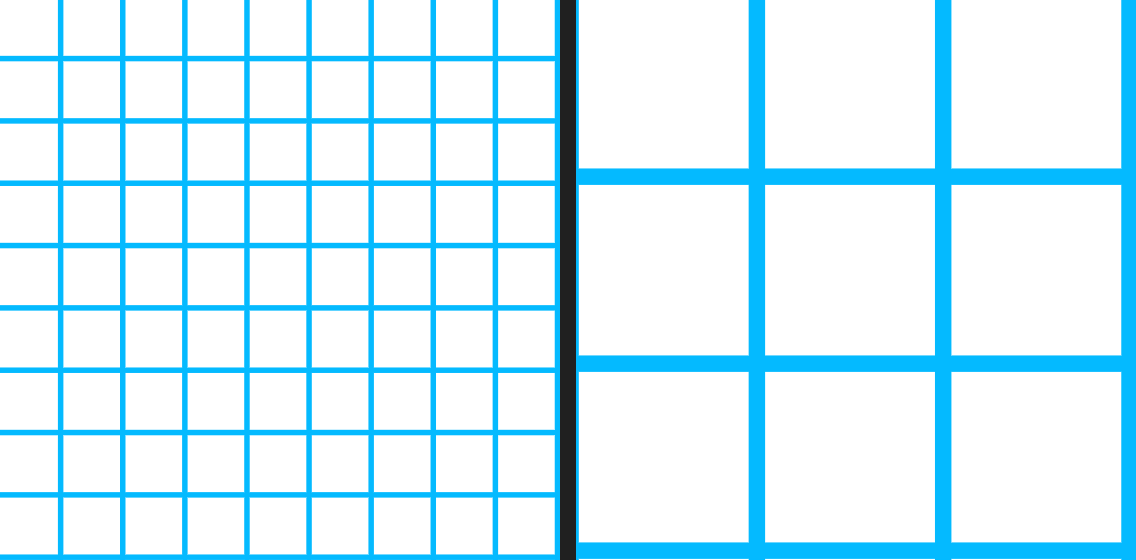
Left, the full canvas; right, a detail of the centre.
This pattern is drawn by a WebGL 1 fragment shader. Its source:

```glsl
precision highp float;
// Draws a flat grid of nine by nine white squares ruled with bright blue lines.

uniform vec2 u_resolution;

const float LINES = 9.0;
const float HALF_WIDTH = 0.0049;
const vec2 FIRST_LINE = vec2(0.1083, 0.005);
const vec2 PITCH = vec2(0.1109, 0.1113);
const vec3 PAPER = vec3(1.0);
const vec3 LINE_BLUE = vec3(0.015, 0.728, 1.0);

// Distance on each axis to the centre of the nearest ruled line
vec2 lineDistance(vec2 p, vec2 first, vec2 pitch, float count) {
    vec2 index = clamp(floor((p - first) / pitch + 0.5), 0.0, count - 1.0);
    return abs(p - first - index * pitch);
}

// Antialiased coverage of a stroke, one pixel soft
vec2 strokeCoverage(vec2 dist, float halfWidth, vec2 pixel) {
    return clamp((halfWidth - dist) / pixel + 0.5, 0.0, 1.0);
}

void main() {
    vec2 uv = gl_FragCoord.xy / u_resolution;
    vec2 pixel = 1.0 / u_resolution;

    vec2 dist = lineDistance(uv, FIRST_LINE, PITCH, LINES);
    vec2 ink = strokeCoverage(dist, HALF_WIDTH, pixel);

    // Union of vertical and horizontal strokes
    gl_FragColor = vec4(mix(PAPER, LINE_BLUE, max(ink.x, ink.y)), 1.0);
}
```
